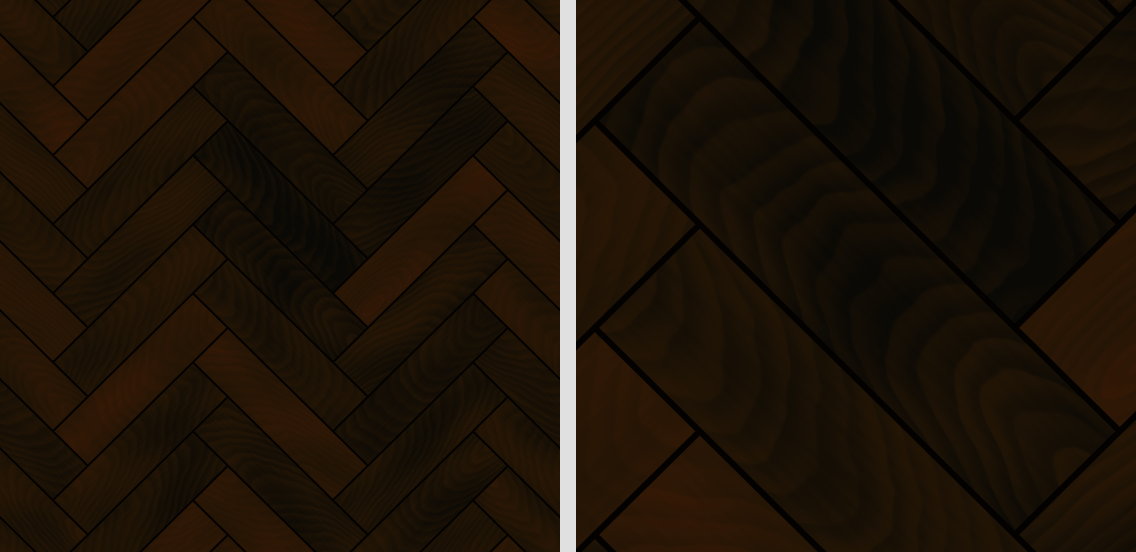
Left, the full canvas; right, a detail of the centre.
Give the GLSL for this pattern, as a Shadertoy shader.

```glsl
// Dark stained wood parquet laid in herringbone, with ring grain on every plank.

const float COLUMNS = 2.0;             // zigzag periods across
const float ROWS = 8.0;                // planks stacked down
const float PLANK_LENGTH = 4.0;        // in plank widths
const vec2 LAYOUT_SHIFT = vec2(0.189, 0.75);
const float JOINT_HALF_WIDTH = 0.021;  // in plank widths
const float RING_DENSITY = 10.5;       // rings per plank width
const float RING_STRETCH = 0.34;       // squeeze along the plank
const float RING_CONTRAST = 0.27;
const float FIBRE_CONTRAST = 0.09;
const float MOTTLE_CONTRAST = 0.55;
const float KNOT_GLOW = 0.22;
const float TONE_LOW = 0.12;
const float TONE_HIGH = 0.75;
const vec3 DARK_WOOD = vec3(0.045, 0.037, 0.018);
const vec3 MID_WOOD = vec3(0.128, 0.078, 0.020);
const vec3 WARM_WOOD = vec3(0.215, 0.097, 0.020);
const vec3 JOINT_COLOUR = vec3(0.012, 0.009, 0.005);

// Integer hash, two values in 0..1
vec2 hash2(vec2 p) {
    uvec2 q = uvec2(ivec2(floor(p)));
    q = q * 1664525u + 1013904223u;
    q.x += q.y * 1664525u;
    q.y += q.x * 1664525u;
    q ^= q >> 16u;
    q.x += q.y * 1664525u;
    q.y += q.x * 1664525u;
    q ^= q >> 16u;
    return vec2(q & 65535u) / 65535.0;
}

float cornerSlope(vec2 cell, vec2 corner, vec2 f) {
    float angle = 6.28318 * hash2(cell + corner).x;
    return dot(vec2(cos(angle), sin(angle)), f - corner);
}

// Gradient noise, about -0.7..0.7
float gradientNoise(vec2 p) {
    vec2 cell = floor(p), f = p - cell;
    vec2 w = f * f * f * (f * (f * 6.0 - 15.0) + 10.0);
    float low = mix(cornerSlope(cell, vec2(0, 0), f), cornerSlope(cell, vec2(1, 0), f), w.x);
    float high = mix(cornerSlope(cell, vec2(0, 1), f), cornerSlope(cell, vec2(1, 1), f), w.x);
    return mix(low, high, w.y);
}

// Finds the plank: xy = position along and across it, zw = its wrapped id
vec4 herringbone(vec2 uv) {
    vec2 p = uv * vec2(COLUMNS, ROWS) - LAYOUT_SHIFT;
    vec2 diagonal = vec2(PLANK_LENGTH * p.x + p.y, PLANK_LENGTH * p.x - p.y);
    vec2 cell = floor(diagonal);
    float stepIndex = mod(cell.x + cell.y, 2.0 * PLANK_LENGTH);
    bool rising = stepIndex < PLANK_LENGTH;
    vec2 start = cell - (rising ? vec2(stepIndex, 0.0) : vec2(0.0, stepIndex - PLANK_LENGTH));
    vec2 local = diagonal - start;
    float strip = mod(floor((start.x + start.y) / PLANK_LENGTH + 0.5), 2.0 * COLUMNS);
    float row = mod(floor((start.x - start.y) * 0.5 + 0.25), ROWS);
    return vec4(rising ? local : local.yx, strip, row);
}

// Wood tone from 0 (dark) to 1 (warm)
float woodTone(vec2 p, vec2 id, float pixel) {
    vec2 seed = id * vec2(37.0, 61.0) + 200.0;
    vec2 place = hash2(seed + 7.0);
    vec2 mood = hash2(seed + 19.0);

    // Ring centre lies near or beyond one end
    float farEnd = step(0.5, place.x);
    float inset = mix(-1.5, 0.5, fract(place.x * 2.0));
    vec2 centre = vec2(mix(inset, PLANK_LENGTH - inset, farEnd), mix(-0.4, 1.4, place.y));

    // Warped rings: slow rise, sharp dark edge
    float radius = length((p - centre) * vec2(RING_STRETCH, 1.0));
    float warp = 0.13 * gradientNoise(p * vec2(0.8, 1.4) + seed)
               + 0.025 * gradientNoise(p * vec2(2.5, 5.0) + seed + 11.0);
    float phase = (radius + warp) * RING_DENSITY;
    float x = fract(phase);
    float edge = max(0.14, 1.2 * pixel * RING_DENSITY);
    float band = smoothstep(0.0, 0.8, x) * (1.0 - smoothstep(1.0 - edge, 1.0, x));
    float strength = mix(0.5, 1.0, hash2(seed + vec2(floor(phase), 29.0)).x);
    float rings = (band * strength - 0.36) * mix(1.0, 0.45, mood.x);

    // Plank tone, mottling and fibres
    float mottle = gradientNoise(p * vec2(0.55, 1.1) + seed + 23.0);
    float fibre = gradientNoise(p * vec2(1.3, 20.0) + seed + 31.0);
    return mix(TONE_LOW, TONE_HIGH, mood.x)
         + RING_CONTRAST * rings
         + MOTTLE_CONTRAST * mottle * mix(0.5, 1.0, mood.y)
         + FIBRE_CONTRAST * fibre
         + KNOT_GLOW * exp(-6.0 * radius);
}

void mainImage(out vec4 fragColor, in vec2 fragCoord) {
    float pixel = ROWS * 1.41421 / iResolution.y;   // pixel size in plank widths
    vec4 plank = herringbone(fragCoord / iResolution.xy);

    float tone = clamp(woodTone(plank.xy, plank.zw, pixel), 0.0, 1.0);
    vec3 colour = mix(DARK_WOOD, MID_WOOD, min(tone * 2.0, 1.0));
    colour = mix(colour, WARM_WOOD, max(tone * 2.0 - 1.0, 0.0));

    // Joints between planks
    vec2 toEdge = min(plank.xy, vec2(PLANK_LENGTH, 1.0) - plank.xy);
    float inside = min(toEdge.x, toEdge.y) - JOINT_HALF_WIDTH;
    colour = mix(JOINT_COLOUR, colour, smoothstep(-0.6 * pixel, 0.6 * pixel, inside));
    fragColor = vec4(colour, 1.0);
}
```
